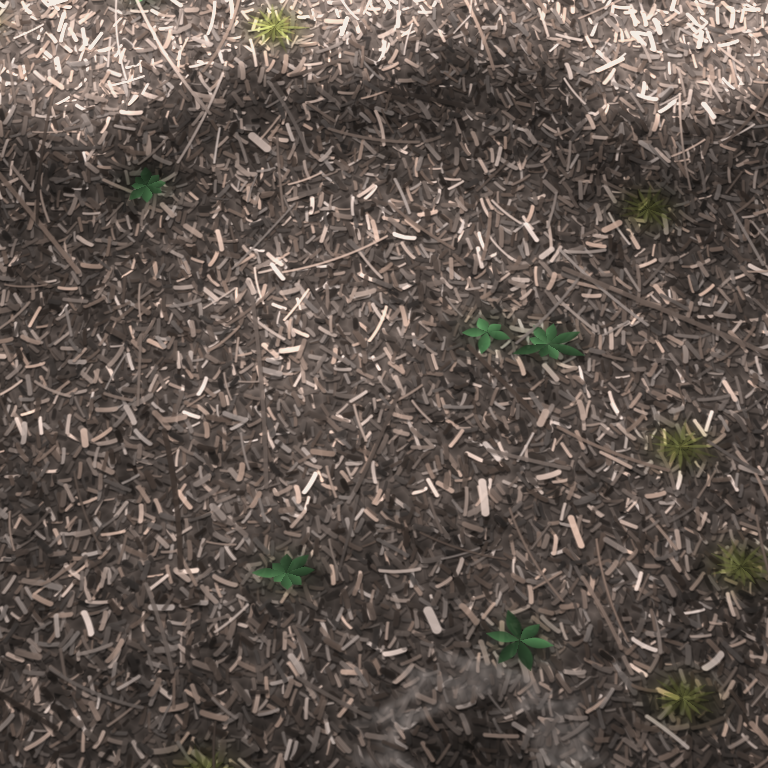
This texture is drawn by a WebGL 2 fragment shader. Its source:

```glsl
#version 300 es
precision highp float;

uniform vec2 u_resolution;
out vec4 fragColor;

vec3 hash3(vec2 cell) {
  vec3 q = fract(cell.xyx * vec3(0.1031, 0.1030, 0.0973));
  q += dot(q, q.yxz + 33.33);
  return fract((q.xxy + q.yzz) * q.zyx);
}

mat2 rotation(float angle) {
  float c = cos(angle), s = sin(angle);
  return mat2(c, -s, s, c);
}

// Distance to the nearest scattered point
float cellular(vec2 p) {
  float nearest = 2.0;
  for (int j = -1; j <= 1; j++)
    for (int i = -1; i <= 1; i++) {
      vec2 cell = floor(p) + vec2(i, j);
      nearest = min(nearest, length(p - cell - hash3(cell + 71.0).xy));
    }
  return nearest;
}

float capsule(vec2 q, float halfLength, float radius) {
  q.x -= clamp(q.x, -halfLength, halfLength);
  return length(q) - radius;
}

vec3 earth(float logTone, float greyness) {
  return 0.345 * exp(logTone) * mix(vec3(1.0, 0.84, 0.75), vec3(1.0, 0.92, 0.88), greyness);
}

// One litter layer: size is half length and radius in cells, tone is mean and spread
vec3 strands(vec3 ground, vec2 p, float cells, vec2 size, float density, vec2 tone, float seed) {
  p = p * cells + seed;
  float soft = 0.0017 * cells;
  for (int j = -1; j <= 1; j++)
    for (int i = -1; i <= 1; i++) {
      vec2 cell = floor(p) + vec2(i, j);
      vec3 place = hash3(cell + seed * 3.0), look = hash3(cell + seed * 5.0 + 40.0);
      if (place.z > density) continue;
      mat2 turn = rotation(1.75 + 2.1 * (look.x + look.y - 1.0));
      float halfLength = size.x * mix(0.35, 1.0, look.z);
      float radius = size.y * mix(0.6, 1.2, look.x);
      vec2 q = turn * (p - cell - place.xy);
      q.y += (look.y - 0.5) * 0.35 * q.x * q.x;
      vec2 below = q + turn * vec2(-0.3, 1.0) * radius;
      ground *= 1.0 - 0.28 * smoothstep(soft, -soft, capsule(below, halfLength, radius));
      float shade = tone.x + tone.y * (look.z + fract(look.x * 7.0 + look.y * 3.0) - 1.0);
      float cover = smoothstep(soft, -soft, capsule(q, halfLength, radius));
      ground = mix(ground, earth(shade, fract(look.y * 9.0)), 0.85 * cover);
    }
  return ground;
}

// Leaf rosettes and thin grass tufts
vec3 plants(vec3 ground, vec2 p) {
  p *= 5.0;
  for (int j = -1; j <= 1; j++)
    for (int i = -1; i <= 1; i++) {
      vec2 cell = floor(p) + vec2(i, j);
      vec3 place = hash3(cell + 13.0), look = hash3(cell + 57.0);
      if (place.z > 0.42) continue;
      vec2 q = (p - cell - place.xy) * vec2(1.0, 1.25);
      bool grassy = look.x > 0.5;
      float count = grassy ? 15.0 : 5.0 + floor(look.y * 4.0);
      float sector = (atan(q.y, q.x) / 6.2832 + 0.5) * count + look.z;
      vec3 leaf = hash3(vec2(mod(floor(sector), count), look.y * 50.0));
      float angle = (fract(sector) - 0.5 + 0.25 * (leaf.x - 0.5)) * 6.2832 / count;
      vec2 l = length(q) * vec2(cos(angle), sin(angle));
      float reach = mix(0.12, 0.27, leaf.y) * mix(0.7, 1.1, look.z);
      float width = (grassy ? 0.014 : 0.043) * sin(3.1416 * clamp(l.x / reach, 0.0, 1.0));
      float cover = smoothstep(0.009, -0.009, abs(l.y) - width) * step(l.x, reach);
      float halo = exp(-dot(q, q) * 32.0);
      ground *= mix(vec3(1.0), grassy ? vec3(0.85, 0.94, 0.6) : vec3(0.62, 0.74, 0.64), halo);
      vec3 green = grassy ? vec3(0.40, 0.41, 0.23) : vec3(0.23, 0.36, 0.23);
      green *= mix(0.65, 1.3, leaf.z) * (1.0 + 6.0 * l.y);
      ground = mix(ground, green, cover * (grassy ? 0.55 : 0.88));
    }
  return ground;
}

// Sunlit far edge, shaded band and broad dapples, as log brightness
float sunlight(vec2 p) {
  float wave = 0.05 * sin(p.x * 7.0 + 1.0) + 0.025 * sin(p.x * 17.0);
  float light = 0.68 * smoothstep(0.82, 0.97, p.y + wave);
  light -= 0.30 * exp(-pow((p.y - 0.82 + wave) / 0.07, 2.0));
  light += 0.25 * exp(-8.0 * dot(p - vec2(0.45, 0.57), p - vec2(0.45, 0.57)));
  light -= 0.17 * smoothstep(0.45, 0.0, p.y);
  return light + 0.10 * sin(p.x * 11.0 + 3.0 * sin(p.y * 8.0)) * sin(p.y * 13.0 + 2.0 * p.x);
}

void main() {
  vec2 p = gl_FragCoord.xy / u_resolution;
  // Features shrink gently with distance
  vec2 q = vec2((p.x - 0.5) * (0.9 + 0.3 * p.y) + 0.5, p.y * (0.95 + 0.2 * p.y));

  // Soil and dense litter
  vec3 color = earth(-0.45 + 0.5 * cellular(q * 60.0), 0.6);
  for (int i = 0; i < 4; i++) {
    float layer = float(i);
    color = strands(color, q, 66.0 - 8.0 * layer, vec2(0.62, 0.15), 0.95 - 0.12 * layer,
                    vec2(0.05, 1.1), 7.0 + 11.0 * layer);
  }
  color *= 0.84 + 0.34 * cellular(q * 17.0);

  // Weathered pale rim around a dark hollow
  float hollow = length((p - vec2(0.62, 0.02)) * vec2(1.0, 1.2)) + 0.02 * sin(p.x * 60.0 + 4.0 * sin(p.y * 45.0));
  float rim = exp(-pow((hollow - 0.12) / 0.025, 2.0));
  color = mix(color, earth(0.5 - 0.9 * cellular(q * vec2(70.0, 40.0)), 1.0) + 0.10, 0.6 * rim);
  color *= 1.0 - 0.35 * smoothstep(0.11, 0.04, hollow);

  // Straw, twigs and bleached chips
  color = strands(color, q, 22.0, vec2(0.65, 0.050), 0.40, vec2(0.35, 0.7), 61.0);
  color = plants(color, q);
  color = strands(color, q, 9.0, vec2(0.75, 0.022), 0.40, vec2(0.30, 0.6), 83.0);
  color = strands(color, q, 5.0, vec2(0.80, 0.016), 0.20, vec2(0.0, 0.8), 97.0);
  color = strands(color, q, 10.0, vec2(0.22, 0.055), 0.12, vec2(0.85, 0.25), 131.0);

  color *= exp(sunlight(p));
  fragColor = vec4(min(color, vec3(0.96, 0.93, 0.89)), 1.0);
}
```
